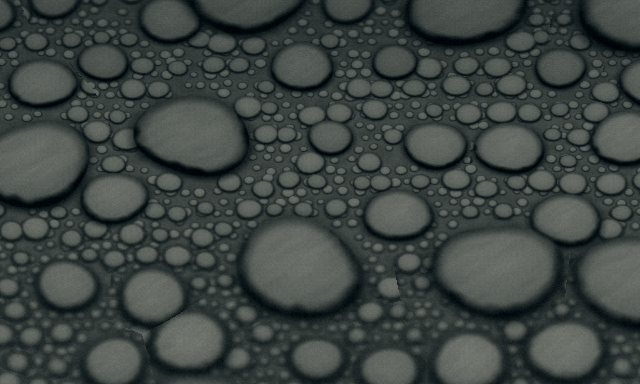
A WebGL 2 fragment shader for this texture:

```glsl
#version 300 es
precision highp float;
// Water drops of many sizes on a dark surface, seen at a slant with shallow focus.
uniform vec2 u_resolution;
out vec4 fragColor;

struct Drop { vec2 centre; vec2 local; float radius; float gap; float id; };

float hash(vec2 p) {
  return fract(sin(dot(p, vec2(127.1, 311.7))) * 43758.5453);
}

float noise(vec2 p) {
  vec2 i = floor(p), f = fract(p);
  f = f * f * (3.0 - 2.0 * f);
  return mix(mix(hash(i), hash(i + vec2(1, 0)), f.x),
             mix(hash(i + vec2(0, 1)), hash(i + vec2(1, 1)), f.x), f.y);
}

// True where a drop would sink into a larger one.
bool blocked(vec2 centre, float radius, Drop other) {
  return distance(centre, other.centre) < other.radius + 0.65 * radius;
}

// Closest drop of a staggered, jittered grid, avoiding two larger drops.
Drop nearestDrop(vec2 p, float cell, vec2 radii, float share, float wobble, float seed, Drop a, Drop b) {
  Drop best = Drop(vec2(-9), vec2(9), 0.01, 9.0, 0.0);
  float row = floor(p.y / cell);
  for (int j = -1; j <= 1; j++) {
    float y = row + float(j);
    float stagger = 0.5 * mod(y, 2.0);
    float column = floor(p.x / cell - stagger);
    for (int i = -1; i <= 1; i++) {
      vec2 id = vec2(column + float(i), y);
      float h = hash(id + seed);
      if (hash(id + seed + 3.7) > share) continue;
      vec2 jitter = vec2(hash(id + seed + 7.3), hash(id + seed + 11.9)) - 0.5;
      vec2 centre = (id + vec2(stagger, 0) + 0.5 + 0.42 * jitter) * cell;
      float radius = mix(radii.x, radii.y, h);
      if (blocked(centre, radius, a) || blocked(centre, radius, b)) continue;
      vec2 rel = p - centre;
      float angle = atan(rel.y, rel.x);
      float outline = 1.0 + wobble * (sin(2.0 * angle + 40.0 * h) + 0.6 * sin(3.0 * angle + 70.0 * h));
      float gap = length(rel) / outline - radius;
      if (gap < best.gap) best = Drop(centre, rel / (radius * outline), radius, gap, h);
    }
  }
  return best;
}

// Contact shadow, satin body and black lower crescent.
float paintDrop(float tone, Drop k, float blur, float contrast) {
  vec2 q = k.local;
  float d = length(q);
  float soft = blur / k.radius;
  float strength = contrast / (1.0 + 0.5 * soft);
  float shadow = 1.0 - smoothstep(0.95 - soft, 1.2 + soft, d);
  tone *= 1.0 - strength * shadow * clamp(0.55 - 0.4 * q.y, 0.0, 1.0);

  float large = smoothstep(0.045, 0.12, k.radius);
  float streaks = noise(mat2(0.8, -0.6, 0.6, 0.8) * q * vec2(2.5, 9.0) + 50.0 * k.id) - 0.5;
  float body = 0.385 + 0.035 * q.y - 0.07 * d * d + 0.05 * (k.id - 0.5);
  body += large * (0.035 * streaks + 0.025);
  float ragged = large * 0.13 * (noise(q * 5.0 + 90.0 * k.id) - 0.5);
  float crescent = smoothstep(0.9 - soft, 1.03 + soft, length(q - vec2(0.0, 0.12)) + ragged);
  body = mix(body, 0.03, crescent * strength);
  body *= 1.0 - 0.45 * strength * smoothstep(0.72, 1.0, d);
  return mix(tone, body, 1.0 - smoothstep(1.0 - soft, 1.0 + soft, d));
}

void main() {
  vec2 p = gl_FragCoord.xy / u_resolution.y;
  vec2 ground = vec2(p.x, p.y * 1.2 + 0.1 * p.y * p.y) + vec2(3.1, 5.2);

  // Focus lies in a band above the middle.
  float blur = 1.2 / u_resolution.y + 0.019 * smoothstep(0.58, 0.0, p.y)
             + 0.006 * smoothstep(0.82, 1.0, p.y);

  // Four sizes, each kept clear of the larger ones.
  Drop none = Drop(vec2(-9), vec2(9), 0.01, 9.0, 0.0);
  Drop huge = nearestDrop(ground, 0.48, vec2(0.14, 0.195), 0.5, 0.07, 1.0, none, none);
  Drop medium = nearestDrop(ground, 0.235, vec2(0.055, 0.105), 0.8, 0.035, 21.0, huge, none);
  Drop small = nearestDrop(ground, 0.083, vec2(0.022, 0.041), 0.92, 0.03, 43.0, huge, medium);
  Drop tiny = nearestDrop(ground, 0.037, vec2(0.009, 0.017), 0.9, 0.03, 67.0, huge, medium);

  // Dark surface, then the drops from small to large.
  float tone = 0.255 + 0.05 * (noise(ground * 45.0) - 0.5);
  tone = paintDrop(tone, tiny, blur, 0.6);
  tone = paintDrop(tone, small, blur, 0.8);
  tone = paintDrop(tone, medium, blur, 1.0);
  tone = paintDrop(tone, huge, blur, 1.0);

  // Falling light towards the far edge, and fine grain.
  tone *= 1.04 - 0.2 * smoothstep(0.6, 1.0, p.y);
  tone += 0.035 * (hash(floor(p * 308.0)) - 0.5);
  vec3 colour = vec3(1.05, 1.0, 0.9) * tone + vec3(-0.042, 0.0, 0.016);
  fragColor = vec4(clamp(colour, 0.0, 1.0), 1.0);
}
```
